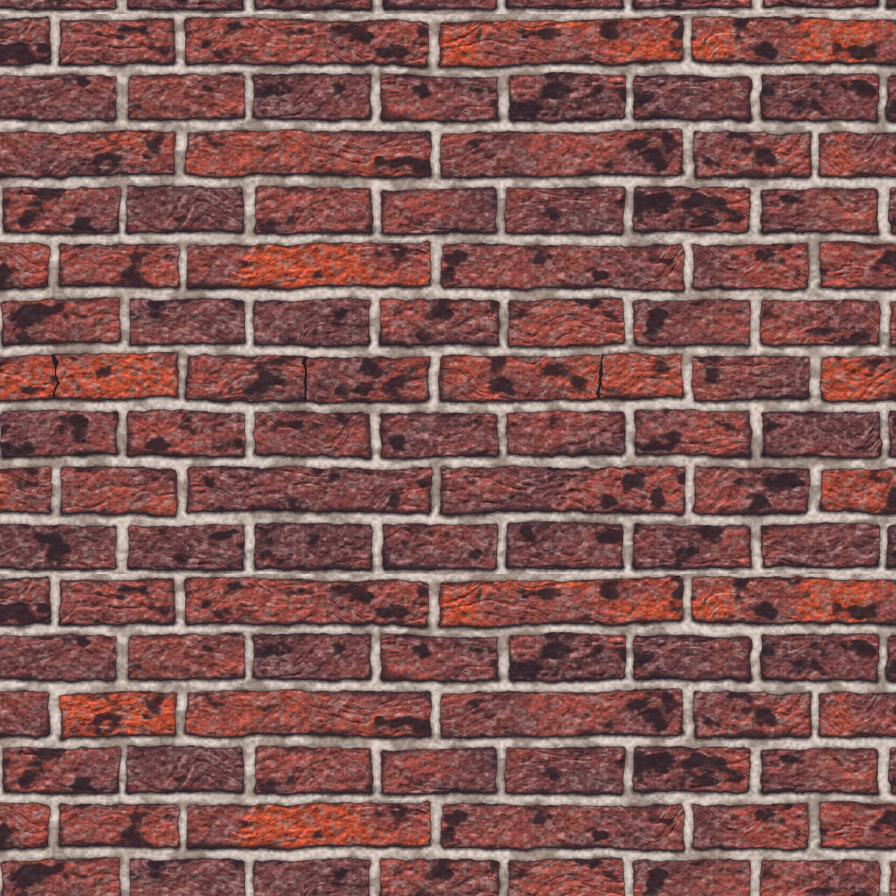
This texture is drawn by a Shadertoy shader. Its source:

```glsl
// Weathered red brick wall: rows of short bricks alternate with rows that mix long and short ones.
// Joints lie on a half-shifted grid, some are dropped to merge two cells into a long brick;
// warped rounded boxes give the outlines, layered value noise gives relief, soot and mortar.

const vec2 CELL = vec2(0.1415, 0.0625);   // short brick plus joint
const float REPEAT_ROWS = 10.0;           // wear repeats after this many rows
const float TOP_OFFSET = 0.016;           // first full joint below the top edge

const vec3 PLUM = vec3(0.41, 0.25, 0.26);
const vec3 RED = vec3(0.58, 0.29, 0.26);
const vec3 ORANGE = vec3(0.70, 0.30, 0.21);
const vec3 ASH = vec3(0.56, 0.44, 0.43);
const vec3 SOOT = vec3(0.16, 0.125, 0.15);
const vec3 MORTAR_LIGHT = vec3(0.83, 0.77, 0.735);
const vec3 MORTAR_DARK = vec3(0.62, 0.55, 0.51);

struct Brick {
    vec2 local;     // position from the centre, y pointing down
    vec2 halfSize;
    vec2 id;
    float row;
    float cells;    // 1 for short, 2 for long
};

float hash(vec2 p) {
    vec3 q = fract(vec3(p.xyx) * 0.1031);
    q += dot(q, q.yzx + 33.33);
    return fract((q.x + q.y) * q.z);
}

float noise(vec2 p) {
    vec2 i = floor(p), f = fract(p);
    f = f * f * (3.0 - 2.0 * f);
    return mix(mix(hash(i), hash(i + vec2(1, 0)), f.x),
               mix(hash(i + vec2(0, 1)), hash(i + vec2(1, 1)), f.x), f.y);
}

float fbm(vec2 p) {
    float sum = 0.0, amp = 0.533;
    for (int i = 0; i < 4; i++) {
        sum += amp * noise(p);
        p = mat2(1.6, 1.2, -1.2, 1.6) * p + 17.3;
        amp *= 0.5;
    }
    return sum;
}

// Joints left out of the long rows
bool jointMissing(float joint, float row) {
    return joint == 2.0 || joint == 4.0
        || (joint == 6.0 && mod(row, REPEAT_ROWS) == 0.0)
        || (joint == 0.0 && (row == 2.0 || row == 6.0));
}

Brick findBrick(vec2 p, float firstRow) {
    float localRow = floor(p.y / CELL.y);
    float row = localRow + firstRow;
    bool longRow = mod(row, 2.0) == 0.0;
    float offset = longRow ? 0.0605 : -0.0047;
    float left = floor((p.x - offset) / CELL.x), right = left + 1.0;
    if (longRow && jointMissing(left, row)) left -= 1.0;
    if (longRow && jointMissing(right, row)) right += 1.0;

    Brick b;
    b.row = row;
    b.cells = right - left;
    b.id = vec2(mod(left, 7.0), mod(row, REPEAT_ROWS));
    vec2 jitter = vec2(hash(b.id + 3.1), hash(b.id + 8.7)) - 0.5;
    vec2 centre = vec2(offset + 0.5 * (left + right) * CELL.x, (localRow + 0.5) * CELL.y);
    b.local = p - centre - jitter * vec2(0.003, 0.002);
    b.local.y += b.local.x * (hash(b.id + 5.3) - 0.5) * 0.03;
    b.halfSize = 0.5 * CELL * vec2(b.cells, 1.0) - vec2(0.0050, 0.0056) - 0.001 * abs(jitter.yx);
    return b;
}

float roundedBox(vec2 p, vec2 halfSize, float radius) {
    vec2 q = abs(p) - halfSize + radius;
    return length(max(q, 0.0)) + min(max(q.x, q.y), 0.0) - radius;
}

// Rough fired clay: fine pits plus slanting creases
float clayHeight(vec2 p) {
    float bend = noise(p * 22.0);
    float crease = abs(fbm(p * vec2(26.0, 62.0) + vec2(0.0, 3.0 * bend)) - 0.5);
    return 0.75 * fbm(p * vec2(110.0, 150.0)) + 1.6 * min(crease, 0.16);
}

vec3 brickColor(Brick b, vec2 p, float d) {
    float tone = hash(b.id + 1.7);
    float warmth = 0.65 * tone + (mod(b.row, 2.0) == 0.0 ? 0.38 : 0.06);
    float patches = fbm(p * vec2(14.0, 22.0) + 9.0 * tone);
    vec3 col = mix(PLUM, RED, clamp(warmth + 2.2 * (patches - 0.5), 0.0, 1.0));
    col = mix(col, ORANGE, smoothstep(0.75, 1.0, warmth) * smoothstep(0.42, 0.6, patches));
    col = mix(col, ASH, 0.6 * smoothstep(0.5, 0.75, noise(p * 210.0)));

    // Relief lit from above, with fine grain
    float light = clayHeight(p) - clayHeight(p - vec2(0.0008, 0.0022));
    col *= clamp(1.0 + 1.5 * light + 0.3 * (noise(p * 320.0) - 0.5), 0.45, 1.5);

    // Soot in spots and along the edges, heaviest at the bottom
    float spots = smoothstep(0.60, 0.73, fbm(p * vec2(34.0, 48.0) + 40.0));
    float bottom = smoothstep(0.3, 1.0, b.local.y / b.halfSize.y);
    float reach = 0.002 + 0.003 * bottom + 0.009 * max(fbm(p * 30.0 + 70.0) - 0.45, 0.0) / 0.3;
    float rim = smoothstep(-reach, 0.0, d) * (0.65 + 0.3 * bottom);
    col = mix(col, SOOT, max(0.8 * spots, rim));

    // One row has long bricks cracked across
    if (b.cells > 1.5 && b.row == 6.0) {
        float crackX = (b.id.x == 3.0 ? 0.044 : 0.0) + 0.008 * (noise(p * 90.0) - 0.5);
        col = mix(SOOT, col, smoothstep(0.0006, 0.0024, abs(b.local.x - crackX)));
    }
    return col;
}

vec3 mortarColor(Brick b, vec2 p, float d) {
    vec3 col = mix(MORTAR_DARK, MORTAR_LIGHT, smoothstep(0.28, 0.58, fbm(p * vec2(45.0, 70.0))));
    col *= 1.0 + 0.22 * (noise(p * 300.0) - 0.5);
    float below = smoothstep(0.5, 1.0, b.local.y / b.halfSize.y);
    return col * (1.0 - (0.2 + 0.3 * below) * (1.0 - smoothstep(0.0, 0.0045, d)));
}

void mainImage(out vec4 fragColor, in vec2 fragCoord) {
    vec2 uv = fragCoord / iResolution.xy;
    float depth = 1.0 - uv.y - TOP_OFFSET;
    float period = REPEAT_ROWS * CELL.y;
    float band = floor(depth / period);
    vec2 p = vec2(uv.x, depth - band * period);

    // Uneven laying and chipped outlines
    vec2 sway = vec2(noise(p * 16.0 + 5.0), noise(p * 16.0 + 31.0)) - 0.5;
    vec2 chips = vec2(fbm(p * 75.0 + 11.0), fbm(p * 75.0 + 53.0)) - 0.5;
    Brick b = findBrick(p + 0.004 * sway + 0.0055 * chips, band * REPEAT_ROWS);
    float d = roundedBox(b.local, b.halfSize, 0.004);

    float pixel = 1.0 / iResolution.y;
    float mask = 1.0 - smoothstep(-pixel, pixel, d);
    fragColor = vec4(mix(mortarColor(b, p, d), brickColor(b, p, d), mask), 1.0);
}
```
